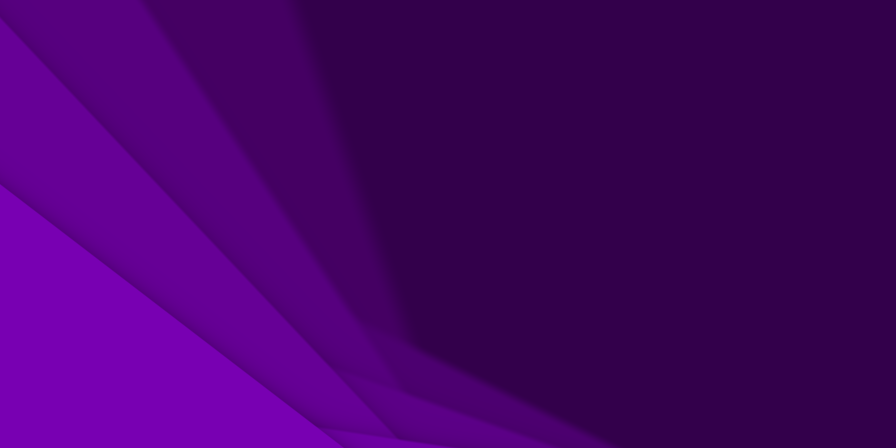
Reproduce this background procedurally as a Shadertoy shader.

```glsl
// Fanned purple sheets with soft shadows sweeping over a dark violet ground.

// Colours, from the ground up to the front sheet
const vec3 GROUND       = vec3(0.20, 0.0, 0.295);
const vec3 DEEP_SHEET   = vec3(0.27, 0.0, 0.39);
const vec3 LOW_SHEET    = vec3(0.30, 0.0, 0.44);
const vec3 MIDDLE_SHEET = vec3(0.34, 0.0, 0.50);
const vec3 LOW_BRIGHT   = vec3(0.36, 0.0, 0.53);
const vec3 UPPER_SHEET  = vec3(0.40, 0.0, 0.59);
const vec3 LOW_TIP      = vec3(0.43, 0.0, 0.64);
const vec3 FRONT_SHEET  = vec3(0.47, 0.0, 0.70);

// Edge blur and shadow reach, in canvas heights
const float CRISP = 0.002;
const float SOFT = 0.014;
const float HAZY = 0.030;
const float SHADOW_REACH = 0.018;

// Signed distance to the line from a to b, positive to the lower left
float belowEdge(vec2 p, vec2 a, vec2 b) {
    vec2 along = normalize(b - a);
    return dot(p - a, vec2(along.y, -along.x));
}

// Lay one sheet over the colour below, casting a shadow beyond its edge
vec3 laySheet(vec3 below, vec3 sheet, float d, float blur, float shadow) {
    float edge = max(blur, 0.7 / iResolution.y);
    float shade = shadow * exp(-max(-d, 0.0) / SHADOW_REACH);
    return mix(below * (1.0 - shade), sheet, smoothstep(-edge, edge, d));
}

void mainImage(out vec4 fragColor, in vec2 fragCoord) {
    vec2 p = fragCoord / iResolution.y;

    // Edges of the steep sheets
    float deep   = belowEdge(p, vec2(0.651, 1.000), vec2(0.911, 0.245));
    float middle = belowEdge(p, vec2(0.315, 1.000), vec2(0.807, 0.266));
    float upper  = belowEdge(p, vec2(0.000, 0.961), vec2(0.898, 0.010));
    float front  = belowEdge(p, vec2(0.000, 0.589), vec2(0.768, 0.000));

    // Edges of the shallow sheets along the bottom
    float low       = belowEdge(p, vec2(0.807, 0.281), vec2(1.375, 0.0));
    float lowBright = belowEdge(p, vec2(0.742, 0.180), vec2(1.245, 0.0));
    float lowTip    = belowEdge(p, vec2(0.724, 0.044), vec2(1.016, 0.0));

    // Stack from back to front
    vec3 color = GROUND;
    color = laySheet(color, DEEP_SHEET, deep, HAZY, 0.0);
    color = laySheet(color, LOW_SHEET, low, SOFT, 0.0);
    color = laySheet(color, MIDDLE_SHEET, middle, SOFT, 0.03);
    color = laySheet(color, LOW_BRIGHT, lowBright, SOFT * 0.6, 0.06);
    color = laySheet(color, UPPER_SHEET, upper, CRISP * 2.0, 0.13);
    color = laySheet(color, LOW_TIP, lowTip, CRISP * 2.0, 0.12);
    color = laySheet(color, FRONT_SHEET, front, CRISP, 0.18);

    fragColor = vec4(color, 1.0);
}
```
